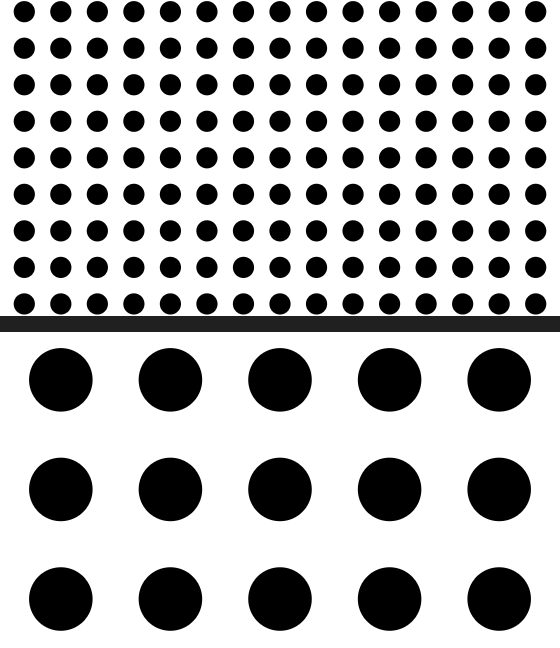
Top: the whole. Bottom: its middle third, enlarged.
Give the GLSL for this pattern, as a Shadertoy shader.

```glsl
// Lengths are fractions of the canvas height
const float SPACING = 0.1156;
const float DOT_RADIUS = 0.0335;
const vec2 GRID_CENTER = vec2(0.0, 0.0006);
const vec3 PAPER_COLOR = vec3(1.0);
const vec3 DOT_COLOR = vec3(0.0);

// Signed distance to the nearest dot of a square grid
float dotGrid(vec2 p) {
    vec2 cell = (fract(p / SPACING + 0.5) - 0.5) * SPACING;
    return length(cell) - DOT_RADIUS;
}

void mainImage(out vec4 fragColor, in vec2 fragCoord) {
    // Centered coordinates, one unit per canvas height
    vec2 p = (fragCoord - 0.5 * iResolution.xy) / iResolution.y;
    float pixel = 1.0 / iResolution.y;

    // Edge coverage about one pixel wide
    float coverage = clamp(0.5 - dotGrid(p - GRID_CENTER) / pixel, 0.0, 1.0);

    fragColor = vec4(mix(PAPER_COLOR, DOT_COLOR, coverage), 1.0);
}
```
